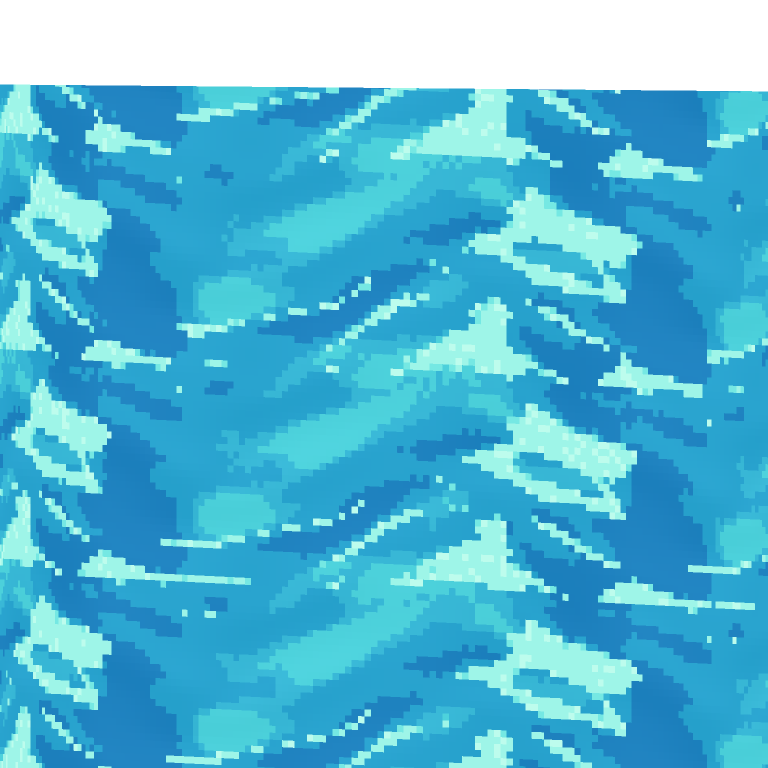
Give the GLSL for this texture, as a WebGL 2 fragment shader.

```glsl
#version 300 es
precision highp float;
// Blocky stylised water with foam streaks and dark hollows, under a plain white band.

uniform vec2 u_resolution;
out vec4 outColor;

float hash(vec2 p) {
  return fract(sin(dot(p, vec2(127.1, 311.7))) * 43758.5453);
}

// Value noise that repeats after `period` cells.
float tiledNoise(vec2 p, vec2 period, float seed) {
  vec2 cell = floor(p);
  vec2 f = fract(p);
  f = f * f * (3.0 - 2.0 * f);
  vec2 lo = mod(cell, period) + seed;
  vec2 hi = mod(cell + 1.0, period) + seed;
  return mix(mix(hash(lo), hash(vec2(hi.x, lo.y)), f.x),
             mix(hash(vec2(lo.x, hi.y)), hash(hi), f.x), f.y);
}

// Two octaves over a unit tile divided into `cells`.
float layeredNoise(vec2 tile, vec2 cells, float seed) {
  return 0.68 * tiledNoise(tile * cells, cells, seed)
       + 0.32 * tiledNoise(tile * cells * 2.0 + 0.37, cells * 2.0, seed + 19.0);
}

vec3 water(vec2 uv) {
  // Curved surface: columns narrow toward the sides and rows tilt down.
  vec2 surface = vec2(asin((uv.x - 0.53) * 1.85) / 1.85 + 0.53, uv.y + 0.05 * uv.x);

  // Snap to coarse blocks.
  vec2 grid = vec2(118.0, 110.0);
  vec2 block = floor(surface * grid);
  vec2 p = (block + 0.5) / grid;
  float grain = hash(block + 7.0) - 0.5;

  // Swells rise through the middle and fall at both sides.
  p.y -= 0.05 * sin(6.2832 * (p.x - 0.42) / 0.75);
  vec2 tile = p / vec2(0.75, 0.28);
  tile.y += 0.12 * (tiledNoise(tile * vec2(6.0, 3.0), vec2(6.0, 3.0), 61.0) - 0.5);

  // Flat bands of blue, from hollow to lit crest.
  float depth = layeredNoise(tile, vec2(5.0, 5.0), 3.0) + 0.03 * grain;
  vec3 color = vec3(0.16, 0.64, 0.81);
  if (depth < 0.30) color = vec3(0.12, 0.51, 0.75);
  if (depth > 0.52) color = vec3(0.22, 0.72, 0.84);
  if (depth > 0.62) color = vec3(0.30, 0.82, 0.86);

  // Soft tint drifting across the bands.
  color += 0.03 * (tiledNoise(tile * 7.0, vec2(7.0), 83.0) - 0.5);

  // Broken foam lines of varying thickness.
  float ridge = abs(layeredNoise(tile, vec2(4.0, 5.0), 31.0) - 0.5);
  float strength = layeredNoise(tile, vec2(6.0, 6.0), 47.0);
  float foam = 0.26 * (strength - 0.42) - ridge + 0.022 * grain;
  if (foam > 0.0) {
    float sparkle = hash(block + 41.0);
    color = vec3(0.62, 0.96, 0.91);
    if (sparkle > 0.85) color = vec3(0.74, 0.99, 0.93);
    if (foam < 0.012 && sparkle < 0.4) color = vec3(0.46, 0.91, 0.89);
  }
  return color;
}

void main() {
  // Four samples per pixel smooth the block edges.
  vec3 sum = vec3(0.0);
  for (int i = 0; i < 4; i++) {
    vec2 offset = vec2(i % 2, i / 2) * 0.5 - 0.25;
    vec2 uv = (gl_FragCoord.xy + offset) / u_resolution;
    sum += uv.y > 0.890 - 0.009 * uv.x ? vec3(1.0) : water(uv);
  }
  outColor = vec4(sum / 4.0, 1.0);
}
```
